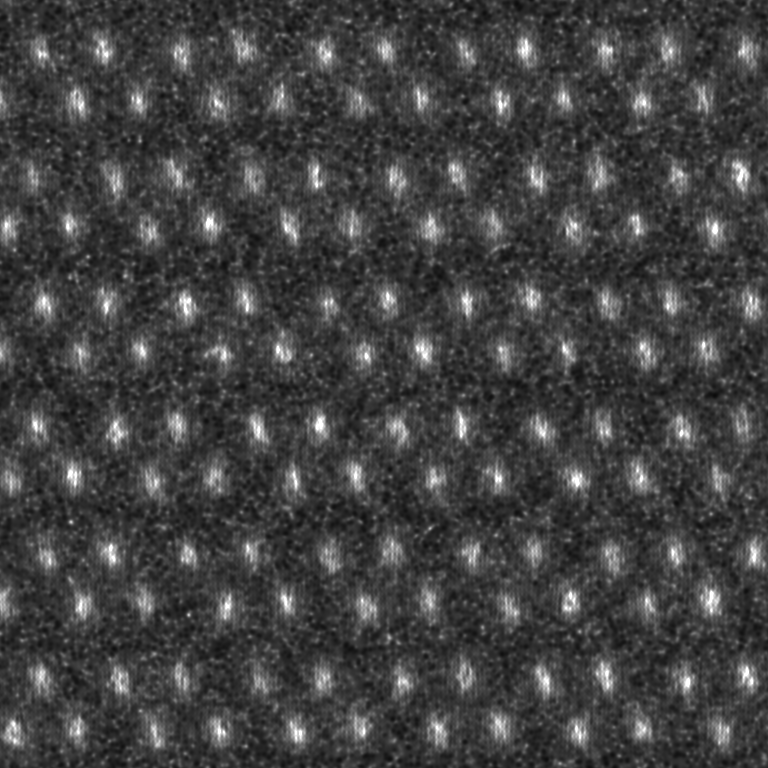
This pattern is drawn by a Shadertoy shader. Its source:

```glsl
// Grainy micrograph of a crystal: a sheared lattice of four-atom cells, drawn as
// soft bright columns in paired zigzag rows. Each atom sums a wide halo and a
// narrow core; cellular grain and a fine scan weave modulate the brightness.

vec3 hash3(vec2 p) {
    vec3 q = fract(p.xyx * vec3(0.1031, 0.1030, 0.0973));
    q += dot(q, q.yxz + 33.33);
    return fract((q.xxy + q.yzz) * q.zyx);
}

// Cellular grain: one randomly signed soft blob per jittered cell
float grain(vec2 p) {
    vec2 cell = floor(p);
    float sum = 0.0;
    for (int y = -1; y <= 1; y++)
    for (int x = -1; x <= 1; x++) {
        vec2 id = cell + vec2(x, y);
        vec3 rnd = hash3(id + 40.0);
        vec2 d = p - id - rnd.xy;
        sum += (2.0 * rnd.z - 1.0) * exp(-3.0 * dot(d, d));
    }
    return sum;
}

// Summed atom light: x is the wide halo, y the tilted narrow core
vec2 atomLight(vec2 uv) {
    vec2 stepAcross = vec2(0.1841, 0.0003);
    vec2 stepDown = vec2(0.0942, -0.1635);
    vec2 p = uv - vec2(0.0534, 0.9297);
    float nearRow = round((p.y + 0.03) / stepDown.y);
    vec2 light = vec2(0.0);

    for (int j = -1; j <= 1; j++) {
        float row = nearRow + float(j);
        float nearCol = round((p.x - 0.0637 - row * stepDown.x) / stepAcross.x);
        for (int i = -1; i <= 1; i++) {
            float col = nearCol + float(i);
            vec2 origin = col * stepAcross + row * stepDown;
            for (int k = 0; k < 4; k++) {
                vec2 site = float(k & 1) * vec2(0.0807, 0.0052)
                          + float(k >> 1) * vec2(0.0469, -0.0651);
                vec3 rnd = hash3(vec2(col * 4.0 + float(k), row) + 90.0);
                vec2 d = p - origin - site - (rnd.xy - 0.5) * 0.002;

                vec2 h = (d - vec2(-0.001, 0.001)) / vec2(0.021, 0.023);
                vec2 c = vec2(d.x + 0.15 * d.y, d.y) / vec2(0.0072, 0.0118);
                light += mix(0.85, 1.15, rnd.z)
                       * exp(-0.5 * vec2(dot(h, h), dot(c, c)));
            }
        }
    }
    return light;
}

void mainImage(out vec4 fragColor, in vec2 fragCoord) {
    vec2 uv = fragCoord / iResolution.y;
    vec2 light = atomLight(uv);
    float nearAtom = clamp(light.x, 0.0, 1.0);

    // Round specks in the gaps turn into fine upright streaks near atoms
    float specks = grain(uv * 175.0) + 0.35 * grain(uv * 90.0 + 17.0);
    float streaks = grain(uv * vec2(230.0, 125.0) + 51.0);
    float noise = mix(0.78 * specks, 0.5 * streaks, nearAtom);

    // Scan weave, bent by slow waves so that it varies between atoms
    float bend = 1.5 * sin(uv.y * 61.0 + 2.0 * sin(uv.x * 37.0));
    float weave = sin(uv.x * 1100.0 + bend)
                * (0.6 + 0.4 * sin(uv.y * 980.0 + 1.3 * sin(uv.x * 83.0)));
    noise += 0.16 * nearAtom * weave;

    float grey = (0.168 + 0.13 * light.x + 0.45 * light.y) * exp(noise);
    fragColor = vec4(vec3(clamp(grey, 0.0, 1.0)), 1.0);
}
```
